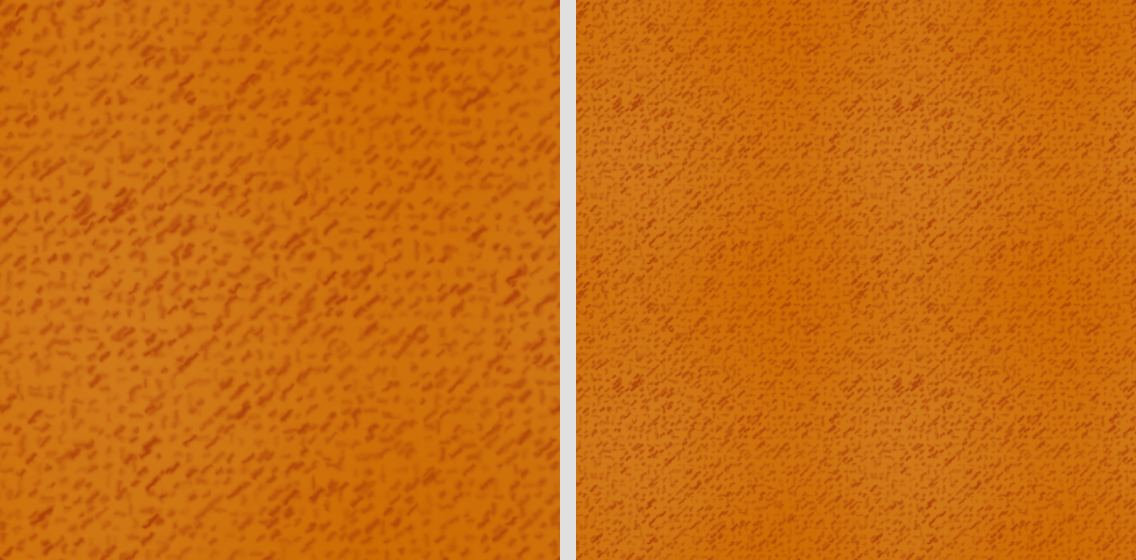
Left: one tile. Right: repeated 2 by 2.
This texture is drawn by a Shadertoy shader. Its source:

```glsl
// Seamless orange grained cloth: short dark slanted dashes over a soft tonal drift.
#define CELLS 40.0
#define DASH_WIDTH 0.235
#define DASH_LENGTH 0.52
#define JITTER 0.32
#define SLANTED_SHARE 0.64
#define WARP 0.11
#define MOTTLE 0.10
#define TAN_ORANGE vec3(0.820, 0.482, 0.105)
#define DEEP_ORANGE vec3(0.808, 0.425, 0.005)
#define RUST vec3(0.685, 0.262, 0.035)

const float TAU = 6.2831853;

// Four random values per lattice point, wrapping after `period` cells
vec4 hash4(vec2 cell, float period, uint seed) {
    uvec2 c = uvec2(mod(cell, period));
    uint h = c.x * 1597u + c.y * 51749u + seed * 7919u;
    vec4 r;
    for (int i = 0; i < 4; i++) {
        h = h * 747796405u + 2891336u;
        uint w = ((h >> ((h >> 28u) + 4u)) ^ h) * 277803u;
        w = (w >> 15u) ^ w;
        r[i] = float(w & 65535u) / 65535.0;
    }
    return r;
}

// Smooth value noise that wraps over the unit square
float tileNoise(vec2 uv, float period, uint seed) {
    vec2 p = uv * period;
    vec2 cell = floor(p);
    vec2 f = fract(p);
    f = f * f * (3.0 - 2.0 * f);
    float a = hash4(cell, period, seed).x;
    float b = hash4(cell + vec2(1, 0), period, seed).x;
    float c = hash4(cell + vec2(0, 1), period, seed).x;
    float d = hash4(cell + vec2(1, 1), period, seed).x;
    return mix(mix(a, b, f.x), mix(c, d, f.x), f.y);
}

float segmentDistance(vec2 p, vec2 axis, float halfLength) {
    float along = clamp(dot(p, axis), -halfLength, halfLength);
    return length(p - axis * along);
}

// Soft dashes, mostly rising to the right, some along the threads
float dashes(vec2 uv) {
    vec2 warp = vec2(tileNoise(uv, 110.0, 1u), tileNoise(uv, 110.0, 2u)) - 0.5;
    vec2 p = uv * CELLS + warp * WARP * 2.0;
    vec2 home = floor(p);
    float clear = 1.0;
    for (int y = -1; y <= 1; y++)
    for (int x = -1; x <= 1; x++) {
        vec2 cell = home + vec2(x, y);
        vec4 r = hash4(cell, CELLS, 3u);
        vec4 s = hash4(cell, CELLS, 4u);
        vec2 center = cell + 0.5 + JITTER * (2.0 * r.xy - 1.0);
        bool slanted = r.z < SLANTED_SHARE;
        vec2 axis = slanted ? normalize(vec2(1.0, 0.9))
                            : (s.x < 0.55 ? vec2(1, 0) : vec2(0, 1));
        float halfLength = DASH_LENGTH * (slanted ? mix(0.12, 1.0, r.w * r.w)
                                                  : mix(0.15, 0.65, r.w));
        float strength = slanted ? mix(0.3, 0.72, s.y) + 0.22 * r.w
                                 : mix(0.22, 0.58, s.y);
        float width = DASH_WIDTH * mix(0.8, 1.15, s.z);
        float d = segmentDistance(p - center, axis, halfLength) / width;
        clear *= 1.0 - strength * exp(-d * d);
    }
    return 1.0 - clear;
}

void mainImage(out vec4 fragColor, in vec2 fragCoord) {
    vec2 uv = fragCoord / iResolution.xy;

    // Broad drift from tan to saturated orange
    vec2 swing = cos(TAU * (uv - vec2(0.22, 0.42)));
    float glow = 0.5 + 0.29 * swing.x + 0.21 * swing.y;
    glow += 0.12 * (tileNoise(uv, 5.0, 5u) - 0.5);
    vec3 cloth = mix(DEEP_ORANGE, TAN_ORANGE, clamp(glow, 0.0, 1.0));

    // Dashes, uneven in depth, with faint mottling between them
    float depth = dashes(uv) * mix(0.78, 1.18, tileNoise(uv, 11.0, 6u));
    depth += MOTTLE * (tileNoise(uv, 90.0, 7u) - 0.55);
    vec3 color = mix(cloth, RUST, clamp(depth, 0.0, 1.0));

    fragColor = vec4(color, 1.0);
}
```
